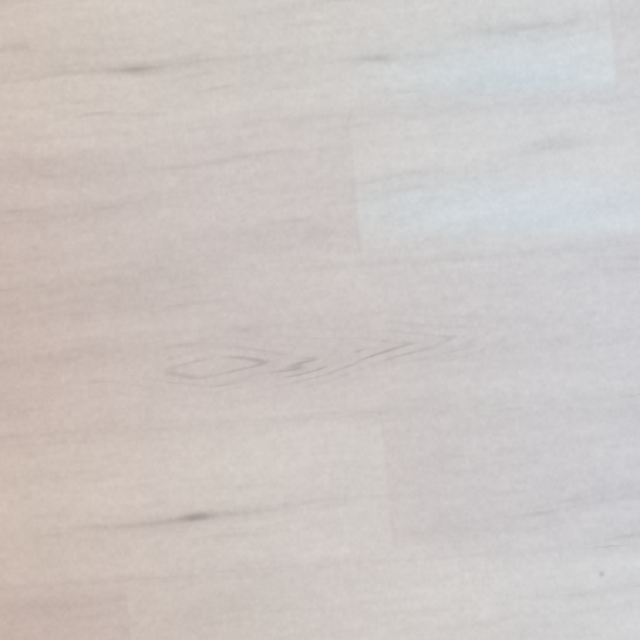
A WebGL 1 fragment shader for this texture:

```glsl
precision highp float;
// Pale, whitewashed wood planks lying slightly tilted, warm at left and cool at right.
// Rows and staggered butt joints come from floor and mod; grain is stretched cellular
// noise over sine-bent fibres, with a few knots and one plank of pointed growth rings.

uniform vec2 u_resolution;

vec2 hash2(vec2 p) {
  p = fract(p * vec2(0.1031, 0.1137));
  p += dot(p, p.yx + 33.33);
  return fract(vec2(p.x + p.y, p.x * 1.7 + p.y * 2.3) * (p.yx + 7.1));
}

// Smooth cellular noise: soft light and dark spots, one in each cell, about -0.5 to 0.5
float spots(vec2 p) {
  vec2 cell = floor(p);
  float sum = 0.0;
  for (int j = -1; j <= 1; j++) {
    for (int i = -1; i <= 1; i++) {
      vec2 id = cell + vec2(float(i), float(j));
      vec2 d = p - id - 0.2 - 0.6 * hash2(id + 41.0);
      sum += (hash2(id + 97.0).x - 0.5) * exp(-5.0 * dot(d, d));
    }
  }
  return sum;
}

float blob(vec2 d, vec2 size) {
  d /= size;
  return exp(-dot(d, d));
}

// Dark core with a softer halo, drawn out into a long streak along the fibre
float knot(vec2 d, float breaks) {
  float core = blob(d, vec2(0.024, 0.006)) * (0.75 + breaks);
  float halo = blob(d, vec2(0.1, 0.012));
  float tail = blob(d, vec2(0.2, 0.005)) * clamp(0.6 + 1.5 * breaks, 0.0, 1.0);
  return 0.19 * core + 0.03 * halo + 0.065 * tail;
}

void main() {
  vec2 uv = gl_FragCoord.xy / u_resolution;
  float down = 1.0 - uv.y;

  // Plank rows, each with one butt joint
  float across = (down + 0.07 * (uv.x - 0.5) - 0.185) / 0.233;
  float row = floor(across);
  float inRow = across - row;
  float edge = min(inRow, 1.0 - inRow);
  float joint = 0.2 + mod(0.355 + 0.45 * row, 0.85) + 0.02 * (inRow - 0.5);
  float rightSide = smoothstep(-0.004, 0.004, uv.x - joint);
  float leftTone = mod(row, 3.0) > 1.5 ? 1.0 : -1.0;
  float tone = leftTone * (1.0 - 2.0 * rightSide) * smoothstep(0.0, 0.16, edge);

  // Fibre coordinates, gently bent
  vec2 fibre = vec2(uv.x, down + 0.11 * (uv.x - 0.5));
  fibre.y += 0.003 * sin(uv.x * 13.0 + down * 9.0) + 0.002 * sin(uv.x * 29.0 - down * 17.0);
  vec2 plankShift = vec2(row * 3.7, row * 1.9);

  // Light falling from warm lower left to cool upper right
  float cool = uv.x + 0.22 * (uv.y - 0.5) + 0.02 * sin(uv.y * 11.0);
  vec3 color = mix(vec3(0.79, 0.72, 0.68), vec3(0.81, 0.78, 0.765),
                   smoothstep(-0.2, 0.5, cool));
  color = mix(color, vec3(0.808, 0.808, 0.82), smoothstep(0.35, 1.0, cool));
  color += vec3(0.009, 0.011, 0.006) * smoothstep(0.6, 1.0, uv.y);
  color += tone * vec3(0.009, 0.012, 0.009);

  // Bluish sheen on the lighter planks
  float sheen = blob(uv - vec2(0.8, 0.88), vec2(0.2, 0.05))
              + blob(uv - vec2(0.8, 0.67), vec2(0.3, 0.045));
  color += vec3(-0.012, 0.02, 0.035) * sheen * (0.5 + 0.5 * tone);

  // Clouds, broad bands, fibres and thin dashes
  float clouds = spots(fibre * vec2(2.0, 9.0) + 5.0);
  float bands = spots(fibre * vec2(3.5, 26.0) + 17.0);
  float fibres = spots(fibre * vec2(10.0, 80.0) + plankShift);
  float dashes = spots(fibre * vec2(32.0, 140.0) + plankShift + 13.0);
  float shade = 0.03 * clouds + 0.036 * bands + 0.018 * fibres + 0.016 * dashes;
  shade -= 0.09 * smoothstep(0.15, 0.6, -fibres) * smoothstep(-0.1, 0.3, -bands)
         * (0.5 + dashes);

  // Nested growth rings with pointed ends on the middle plank, broken along the fibre
  vec2 q = fibre - vec2(0.33, 0.553);
  q.y += 0.012 * bands + 0.005 * fibres;
  float ring = sqrt(q.x * q.x + 0.001) + 5.0 * sqrt(q.y * q.y + 0.00001);
  float rings = 0.5 + 0.5 * sin(ring * 83.0 + 3.0 * bands + 3.0 * fibres);
  float ringArea = exp(-q.y * q.y / 0.0011) * smoothstep(-0.32, 0.15, q.x)
                 * (1.0 - smoothstep(0.25, 0.5, q.x));
  float broken = smoothstep(-0.25, 0.25, spots(fibre * vec2(16.0, 45.0) + 3.0) + 0.5 * dashes);
  shade -= 0.085 * rings * rings * rings * ringArea * broken;

  // Knots, stains and specks
  shade -= knot(fibre - vec2(0.22, 0.074), fibres);
  shade -= knot(fibre - vec2(0.31, 0.786), fibres);
  shade -= 0.4 * knot(fibre - vec2(0.59, 0.104), dashes);
  shade -= 0.03 * blob(fibre - vec2(0.36, 0.235), vec2(0.16, 0.005)) * (1.0 + 2.0 * fibres);
  shade -= 0.035 * blob(fibre - vec2(0.83, 0.076), vec2(0.1, 0.01)) * (1.0 + 2.0 * dashes);
  shade -= 0.05 * blob(fibre - vec2(0.86, 0.27), vec2(0.06, 0.014)) * (1.0 + dashes);
  shade -= 0.1 * blob(uv - vec2(0.94, 0.103), vec2(0.004));

  // Faint, uneven seams between planks
  float jointLine = exp(-pow((uv.x - joint) / 0.003, 2.0));
  float rowLine = exp(-pow(edge / 0.03, 2.0)) * clamp(0.6 + 2.5 * fibres + bands, 0.0, 1.5);
  shade -= 0.017 * rowLine + 0.005 * jointLine;

  // Fine mottling of the surface
  shade += 0.024 * spots(uv * 95.0) + 0.026 * spots(uv * vec2(190.0, 170.0) + 31.0);

  color += shade * vec3(1.0, 1.03, 1.0);
  gl_FragColor = vec4(clamp(color, 0.0, 1.0), 1.0);
}
```
